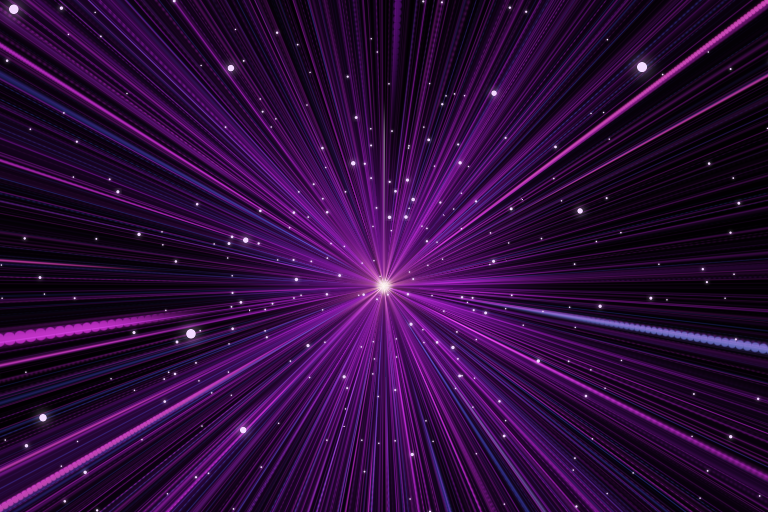
Reproduce this background procedurally as a Shadertoy shader.

```glsl
// Violet light-speed burst: radial streaks, beaded beams and scattered sparks around a hot core.
const float TAU = 6.28319;
const vec3 VIOLET = vec3(0.46, 0.06, 0.68);
const vec3 MAGENTA = vec3(0.88, 0.14, 0.94);
const vec3 BLUE = vec3(0.20, 0.26, 0.85);
const vec3 PINK = vec3(1.00, 0.22, 0.78);
const vec3 LILAC = vec3(0.95, 0.85, 1.00);

vec4 hash4(vec2 p) {
    vec4 q = fract(p.xyxy * vec4(0.1031, 0.1030, 0.0973, 0.1099));
    q += dot(q, q.wzxy + 33.33);
    return fract((q.xxyz + q.yzzw) * q.zywx);
}

// Smooth noise around the circle, with no seam
float ringNoise(float turn, float count, float seed) {
    float x = turn * count, id = floor(x);
    float a = hash4(vec2(mod(id, count), seed)).x;
    float b = hash4(vec2(mod(id + 1.0, count), seed)).x;
    return mix(a, b, smoothstep(0.0, 1.0, x - id));
}

// Soft bump around one direction
float lobe(float angle, float direction, float spread) {
    float d = (mod(angle - direction + 0.5 * TAU, TAU) - 0.5 * TAU) / spread;
    return exp(-d * d);
}

// One ring of thin rays: random width, colour, start and beading
vec3 rayLayer(float turn, float r, float count, float seed, float px) {
    float x = turn * count;
    vec2 id = vec2(mod(floor(x), count), seed);
    vec4 h = hash4(id), k = hash4(id + 57.0);
    float cell = TAU / count * r;
    float arc = abs(fract(x) - mix(0.3, 0.7, h.x)) * cell;
    float width = mix(0.03, 0.12, h.y * h.y) * cell;
    float soft = max(width, 0.65 * px);
    float line = exp(-arc * arc / (soft * soft)) * pow(width / soft, 0.65);
    float begin = 0.3 * h.z * h.z;
    line *= smoothstep(begin, begin + 0.15, r) * mix(0.15, 1.6, k.x * k.x);
    float beads = 0.7 + 0.3 * cos(TAU * r / mix(0.009, 0.013, k.y));
    line *= mix(1.0, beads, step(0.75, h.w) * smoothstep(0.3, 0.5, r));
    vec3 tint = mix(VIOLET, MAGENTA, k.z);
    tint = mix(tint, BLUE, step(0.82, k.w));
    return tint * line;
}

// A strong beam that breaks into round beads as it widens
float beam(float angle, float r, float direction, float begin, float halfWidth, float px) {
    float arc = abs(mod(angle - direction + 0.5 * TAU, TAU) - 0.5 * TAU) * r;
    float width = max(halfWidth * r, 0.6 * px);
    float pitch = 1.7 * halfWidth;
    float along = (fract(log(r) / pitch) - 0.5) * pitch * r;
    float disc = 1.0 - smoothstep(width - px, width + px, length(vec2(arc, along)));
    float streak = exp(-arc * arc / (width * width));
    float beaded = smoothstep(2.0, 4.0, pitch * r / px) * smoothstep(0.35, 0.55, r);
    float light = mix(streak, 0.45 * streak + 0.6 * disc, beaded);
    return light * smoothstep(begin, begin + 0.3, r);
}

float spark(float dist, float radius, float px) {
    float disc = 1.0 - smoothstep(radius - 0.7 * px, radius + 0.7 * px, dist);
    return disc + 0.25 * exp(-dist * dist / (radius * radius * 5.0));
}

// Sparks scattered on a jittered grid
float sparkField(vec2 p, float size, float chance, float seed, float px) {
    vec2 id = floor(p / size);
    vec4 h = hash4(id + seed);
    vec2 center = (id + mix(vec2(0.2), vec2(0.8), h.xy)) * size;
    float radius = mix(0.0012, 0.0034, h.z * h.z * h.z);
    return 0.85 * spark(length(p - center), radius, px) * step(h.w, chance);
}

void mainImage(out vec4 fragColor, in vec2 fragCoord) {
    float px = 1.0 / iResolution.y;
    vec2 p = (fragCoord - vec2(0.5 * iResolution.x, 0.441 * iResolution.y)) * px;
    float r = max(length(p), 0.0005);
    float angle = atan(p.y, p.x);
    float turn = angle / TAU + 0.5;

    // Bright diagonal lobes, dark wedges at the sides and straight above
    float sector = 0.10 + 0.75 * lobe(angle, 2.45, 0.38) + 0.60 * lobe(angle, 0.88, 0.38);
    sector += 0.75 * lobe(angle, 3.80, 0.36) + 0.75 * lobe(angle, -0.72, 0.38);
    sector += 0.65 * lobe(angle, -1.60, 0.40) + 0.45 * lobe(angle, 1.85, 0.20);
    sector *= 1.0 - 0.6 * lobe(angle, 1.55, 0.11);
    sector *= 1.0 - 0.35 * smoothstep(0.3, 0.8, r) * smoothstep(-0.1, 0.7, (p.x + p.y) / r);
    sector = mix(0.9, sector, smoothstep(0.06, 0.38, r));

    // Broad haze broken into soft radial bands
    float bands = ringNoise(turn, 40.0, 3.0) * (0.25 + 1.2 * ringNoise(turn, 140.0, 8.0));
    float haze = 0.02 + 0.36 * bands + 1.25 * exp(-r * 5.5) * (0.3 + bands);
    vec3 col = VIOLET * haze * sector;

    // Fine rays at several densities
    float fade = (0.34 + 1.0 * exp(-r * 3.6)) * mix(0.3, 1.1, sector);
    for (int i = 0; i < 6; i++) {
        float n = float(i);
        col += rayLayer(turn, r, floor(76.0 * pow(1.38, n)), 11.0 + 7.0 * n, px) * fade;
    }

    // Main beams
    col += MAGENTA * 1.3 * beam(angle, r, 3.281, 0.30, 0.0170, px);
    col += mix(BLUE, LILAC, 0.2) * 1.3 * beam(angle, r, -0.163, 0.10, 0.0125, px);
    col += PINK * 1.3 * beam(angle, r, 0.640, 0.10, 0.0055, px);
    col += PINK * 0.9 * beam(angle, r, 0.502, 0.20, 0.0030, px);
    col += PINK * 1.1 * beam(angle, r, 3.666, 0.15, 0.0080, px);
    col += PINK * 0.8 * beam(angle, r, 3.589, 0.30, 0.0035, px);
    col += MAGENTA * 0.8 * beam(angle, r, 2.581, 0.10, 0.0045, px);
    col += PINK * 0.9 * beam(angle, r, 3.074, 0.40, 0.0030, px);
    col += MAGENTA * 0.9 * beam(angle, r, 2.825, 0.15, 0.0030, px);
    col += PINK * 0.7 * beam(angle, r, 3.345, 0.30, 0.0030, px);
    col += VIOLET * 0.6 * beam(angle, r, 1.522, 0.25, 0.0150, px);
    col += BLUE * 0.6 * beam(angle, r, -1.287, 0.10, 0.0100, px);
    col += mix(BLUE, LILAC, 0.4) * beam(angle, r, -0.952, 0.02, 0.0060, px) * exp(-r * 1.5);
    col += LILAC * 0.8 * beam(angle, r, 1.570, 0.0, 0.0030, px) * (1.0 - smoothstep(0.28, 0.37, r));

    // Hot core with uneven spikes
    float spikes = ringNoise(turn, 56.0, 5.0);
    col += MAGENTA * exp(-r * 13.0) * (0.1 + 0.8 * spikes * spikes);
    col += vec3(1.0, 0.60, 0.30) * 1.5 * exp(-r * 34.0) * (0.15 + spikes * spikes);
    col += vec3(1.0, 0.92, 0.65) * 2.5 * exp(-r * r / 0.00013);
    col = 1.0 - exp(-1.1 * col);

    // Small sparks, denser towards the core, then the large ones (offset, radius)
    float sparks = sparkField(p, 0.065, 0.36, 20.0, px);
    sparks += sparkField(p, 0.032, 0.5 * exp(-r * r * 10.0), 90.0, px);
    vec3 large[10] = vec3[10](
        vec3(0.504, 0.428, 0.0095), vec3(-0.377, -0.093, 0.009), vec3(-0.723, 0.541, 0.009),
        vec3(-0.666, -0.257, 0.007), vec3(-0.275, -0.281, 0.006), vec3(-0.299, 0.426, 0.006),
        vec3(0.383, 0.147, 0.005), vec3(0.215, 0.377, 0.005), vec3(-0.27, 0.09, 0.005),
        vec3(-0.06, 0.24, 0.004));
    for (int i = 0; i < 10; i++) sparks += spark(length(p - large[i].xy), large[i].z, px);
    fragColor = vec4(mix(col, LILAC, clamp(sparks, 0.0, 1.0)), 1.0);
}
```
